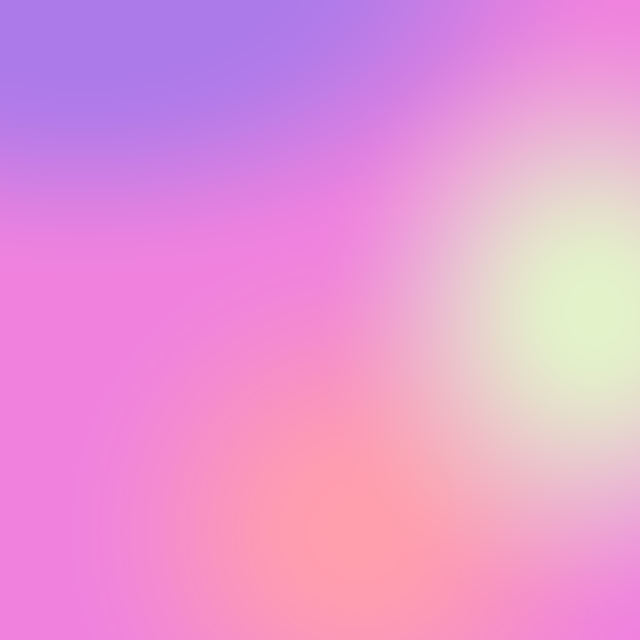
This background is drawn by a WebGL 2 fragment shader. Its source:

```glsl
#version 300 es
precision highp float;
// Soft mesh gradient: violet, coral and lime glows over a pink ground.

uniform vec2 u_resolution;
out vec4 fragColor;

const vec3 PINK   = vec3(0.94, 0.51, 0.87);
const vec3 VIOLET = vec3(0.68, 0.48, 0.915);
const vec3 CORAL  = vec3(1.00, 0.62, 0.68);
const vec3 LIME   = vec3(0.89, 0.95, 0.79);

// Glow centres, with the scale that stretches each circle into an ellipse
const vec2 VIOLET_CENTER = vec2(0.13, 1.08);
const vec2 VIOLET_SCALE  = vec2(0.60, 1.00);
const vec2 CORAL_CENTER  = vec2(0.56, 0.17);
const vec2 CORAL_SCALE   = vec2(1.00, 1.00);
const vec2 LIME_CENTER   = vec2(0.93, 0.512);
const vec2 LIME_SCALE    = vec2(1.12, 1.00);

// Radius of the full-strength core (x) and of the outer fade (y)
const vec2 VIOLET_FADE = vec2(0.20, 0.52);
const vec2 CORAL_FADE  = vec2(0.04, 0.48);
const vec2 LIME_FADE   = vec2(0.03, 0.51);

// Strength of an elliptical glow, from 1 in its core to 0 at its rim
float glow(vec2 p, vec2 center, vec2 scale, vec2 fade) {
    float radius = length((p - center) * scale);
    return 1.0 - smoothstep(fade.x, fade.y, radius);
}

void main() {
    vec2 uv = gl_FragCoord.xy / u_resolution;

    // Layer the glows from back to front
    vec3 color = PINK;
    color = mix(color, VIOLET, glow(uv, VIOLET_CENTER, VIOLET_SCALE, VIOLET_FADE));
    color = mix(color, CORAL, glow(uv, CORAL_CENTER, CORAL_SCALE, CORAL_FADE));
    color = mix(color, LIME, glow(uv, LIME_CENTER, LIME_SCALE, LIME_FADE));

    fragColor = vec4(color, 1.0);
}
```
